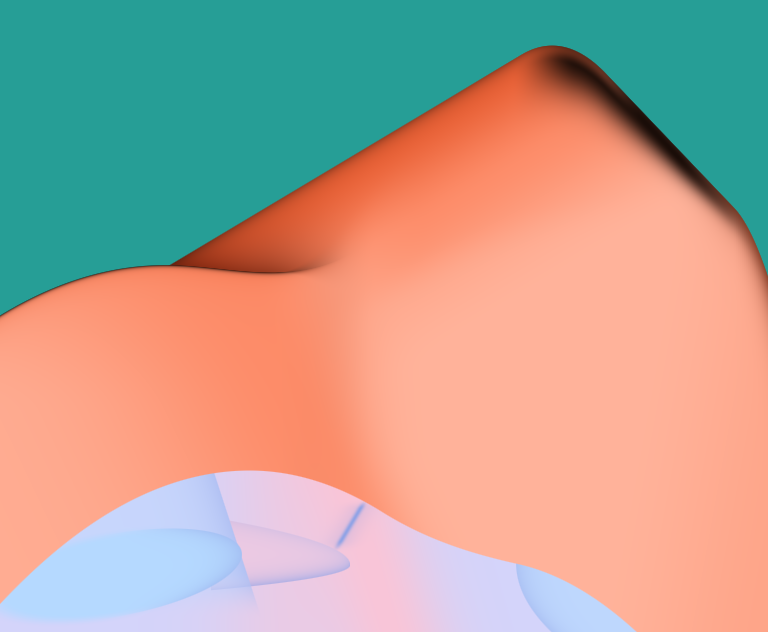
Write a Shadertoy shader that draws this background.

```glsl
// Draws a folded coral sheet over teal, with pastel blue and pink folds at the bottom.
#define TEAL vec3(0.15, 0.62, 0.59)
#define PEACH vec3(1.00, 0.70, 0.605)
#define CORAL vec3(0.99, 0.54, 0.40)
#define RUST vec3(0.91, 0.37, 0.20)
#define SHADOW vec3(0.10, 0.05, 0.03)
#define SKY vec3(0.71, 0.85, 1.00)
#define LILAC vec3(0.83, 0.83, 0.98)
#define PINK vec3(0.98, 0.77, 0.84)
#define VIOLET vec3(0.57, 0.64, 0.90)

// Smooth minimum with blend width k
float smin(float a, float b, float k) {
    float h = max(k - abs(a - b), 0.0) / k;
    return min(a, b) - 0.25 * k * h * h;
}

// Antialiased coverage of the region d > 0
float cover(float d) {
    return clamp(0.5 + d / max(fwidth(d), 1e-6), 0.0, 1.0);
}

float bell(float x, float w) {
    return exp(-x * x / (w * w));
}

float leftSlope(float x) {
    return 0.5836 + 0.7264 * (x - 0.2253);
}

// Outline of the tall rear fold
float sailEdge(float x) {
    float rightSlope = 0.893 - 1.273 * (x - 0.7813);
    float cliff = 0.5615 - 3.6 * (x - 1.0);
    return smin(smin(leftSlope(x), rightSlope, 0.11), cliff, 0.05);
}

// Crest of the front hill, curling up into the crease
float hillEdge(float x) {
    float a = x - 0.215, rise = max(x - 0.22, 0.0);
    return 0.5805 - 1.73 * a * a + 9.0 * rise * rise * rise;
}

// Crest of the pastel folds
float pastelEdge(float x) {
    float a = x - 0.325, b = x - 0.716;
    float dome = 0.2555 - (a < 0.0 ? 2.0 : 2.2) * a * a;
    float shoulder = 0.0915 - 0.5 * b - 2.74 * b * b;
    return -smin(-dome, -shoulder, 0.12);
}

vec3 sailColor(vec2 p) {
    float s = leftSlope(p.x) - p.y;
    vec3 col = mix(RUST, CORAL, smoothstep(0.0, 0.17, s));
    col = mix(col, PEACH, smoothstep(0.12, 0.40, s));
    // Faint paler sheet under a low arc
    float arc = 0.70 - 1.1 * (p.x - 0.84) * (p.x - 0.84);
    col = mix(col, PEACH, 0.4 * smoothstep(0.0, 0.08, arc - p.y));
    col = mix(col, CORAL, 0.35 * smoothstep(0.82, 1.08, p.x + 0.15 * (0.4 - p.y)));
    // Shade in the crease and along the outline
    float crease = exp(-max(p.y - hillEdge(p.x), 0.0) / 0.05);
    col *= 1.0 - vec3(0.40, 0.55, 0.65) * crease * smoothstep(0.49, 0.34, p.x);
    float d = sailEdge(p.x) - p.y;
    float rim = max(d / max(fwidth(d), 1e-6) / iResolution.y, 0.0);
    col = mix(col, SHADOW, 0.4 * exp(-rim / 0.007));
    col = mix(col, RUST * 0.6, 0.75 * exp(-rim / 0.013) * smoothstep(0.85, 0.95, p.x));
    // Black hollow below the peak, with a warm rim
    float width = mix(0.058, 0.022, smoothstep(0.73, 0.95, p.x));
    float dark = bell(d - 0.012, width) * smoothstep(0.665, 0.75, p.x);
    dark *= 1.0 - smoothstep(0.88, 1.0, p.x);
    float warm = smoothstep(0.025, 0.0, d) * smoothstep(0.84, 0.78, p.x);
    return mix(col, SHADOW, dark * (1.0 - 0.5 * warm));
}

vec3 hillColor(vec2 p, vec3 rear) {
    float x = p.x - 0.332 - 0.39 * (0.527 - p.y);
    float leftFade = bell(x, 0.24);
    float rightFade = bell(x, mix(0.09, 0.13, smoothstep(0.25, 0.5, p.y)));
    vec3 col = mix(PEACH, CORAL, x < 0.0 ? 0.15 + 0.80 * leftFade : 0.95 * rightFade);
    col = mix(col, CORAL, 0.45 * smoothstep(0.35, 0.6, p.y) * smoothstep(0.5, 0.25, p.x));
    col = mix(col, rear, smoothstep(0.36, 0.56, p.x) * (1.0 - 0.8 * rightFade));
    float depth = max(hillEdge(p.x) - p.y, 0.0);
    float line = smoothstep(0.46, 0.34, p.x);
    col = mix(col, RUST, 0.35 * line * exp(-depth / 0.018));
    return mix(col, SHADOW, 0.9 * line * exp(-depth / 0.0025));
}

vec3 pastelColor(vec2 p) {
    // Base wash with a slanting pink glow
    vec3 col = mix(LILAC, PINK, 0.95 * bell(p.x - 0.49 - 0.25 * (0.08 - p.y), 0.075));
    col = mix(col, PINK, 0.55 * bell(p.x - 0.38, 0.10));
    // Crease at the right of the pink panel
    float crease = p.x - 0.471 + 0.49 * (0.199 - p.y);
    float span = smoothstep(0.125, 0.145, p.y) * smoothstep(0.21, 0.195, p.y);
    col = mix(col, VIOLET, span * (0.8 * bell(crease, 0.004) + 0.2 * bell(crease, 0.02)));
    // Pointed cone with a shaded underside
    float root = sqrt(max(0.456 - p.x, 0.0) / 0.156 + 1e-5);
    float top = 0.106 + 0.07 * root - p.y, base = p.y - 0.106 + 0.037 * root;
    float cone = cover(min(top, base)) * step(p.x, 0.456) * step(0.275, p.x);
    vec3 coneCol = mix(PINK, LILAC, 0.35);
    coneCol = mix(coneCol, VIOLET, 0.65 * exp(-max(base, 0.0) / 0.012));
    coneCol = mix(coneCol, VIOLET, 0.22 * exp(-max(top, 0.0) / 0.015));
    col = mix(col, coneCol, cone);
    // Wing left of the divider
    float side = 0.28 + 0.268 * (0.2476 - p.y) - p.x;
    vec3 wing = mix(mix(LILAC, SKY, 0.4), VIOLET, 0.4 * exp(-max(side, 0.0) / 0.03));
    col = mix(col, wing, cover(side) * smoothstep(0.02, 0.10, p.y));
    // Rounded blue lobe
    vec2 q = vec2(p.x - 0.15, p.y - 0.09 - 0.2 * (p.x - 0.15)) / vec2(0.165, 0.066);
    float lobe = 1.0 - length(q);
    vec3 lobeCol = mix(SKY, VIOLET, 0.45 * exp(-max(lobe, 0.0) / 0.14) * smoothstep(0.0, 0.9, q.x));
    float soft = smoothstep(-0.12, 0.15, lobe);
    col = mix(col, lobeCol, mix(soft, cover(lobe), smoothstep(-0.2, 0.6, q.x)));
    // Curved fold at the far right
    float bend = 1.0 - p.y / 0.109;
    float fold = p.x - 0.672 - 0.046 * bend * bend;
    vec3 foldCol = mix(mix(SKY, LILAC, 0.3), VIOLET, 0.4 * exp(-max(fold, 0.0) / 0.018));
    return mix(col, foldCol, cover(fold));
}

void mainImage(out vec4 fragColor, in vec2 fragCoord) {
    vec2 p = fragCoord / iResolution.xy;
    vec3 rear = sailColor(p);
    vec3 col = mix(TEAL, rear, cover(sailEdge(p.x) - p.y));
    // The hill crest dissolves into the rear fold toward the right
    float d = hillEdge(p.x) - p.y;
    float blur = 0.10 * smoothstep(0.36, 0.52, p.x);
    float front = mix(cover(d), smoothstep(-blur - 1e-4, blur + 1e-4, d), smoothstep(0.35, 0.39, p.x));
    front *= cover(max(sailEdge(p.x), 0.585 - step(0.3, p.x)) - p.y);
    col = mix(col, hillColor(p, rear), front);
    col = mix(col, pastelColor(p), cover(pastelEdge(p.x) - p.y));
    fragColor = vec4(col, 1.0);
}
```
